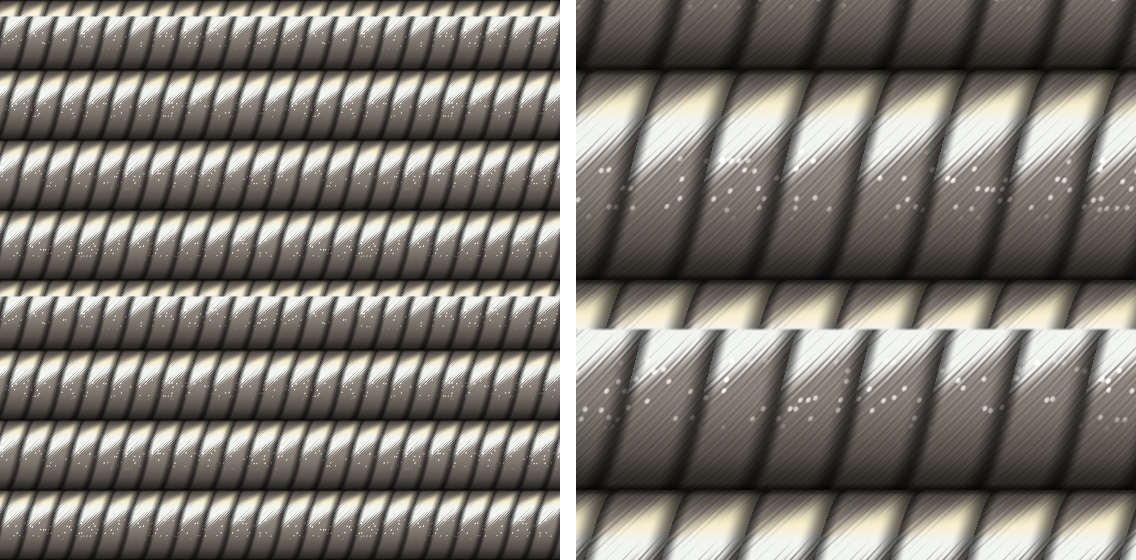
Left, the full canvas; right, a detail of the centre.
Reproduce this pattern procedurally as a three.js fragment shader.

```glsl
// Eight stacked steel ropes, each twisted from 22 glossy slanted strands.
varying vec2 vUv;

const float PI = 3.14159265;

float hash(vec2 p) {
  return fract(sin(dot(p, vec2(127.1, 311.7))) * 4375.85);
}

// Bright pits: one randomly placed dot in some cells of a fine grid.
float pits(vec2 p, vec2 seed) {
  vec2 cell = floor(p);
  vec2 key = cell + seed * vec2(17.0, 29.0);
  vec2 center = 0.3 + 0.4 * vec2(hash(key), hash(key + 5.3));
  float dot1 = 1.0 - smoothstep(0.12, 0.42, length(p - cell - center));
  return dot1 * step(0.84, hash(key + 9.1));
}

// Colour of the strands: turn counts strands along the rope, v climbs across it.
vec3 strands(float turn, float v, float row) {
  float s = fract(turn);
  vec2 id = vec2(mod(floor(turn), 11.0), row);
  float jitter = 1.6 * hash(id);

  // Fine wires, running flatter than the strand
  float q = v - 0.42 * s - 0.10 * s * s;
  float wire = 0.6 * sin(q * 108.0 + jitter)
             + 0.4 * sin(q * 173.0 + 3.0 * s + 2.0 * jitter);

  // Brownish body, darker below
  vec3 color = mix(vec3(0.27, 0.25, 0.23), vec3(0.54, 0.51, 0.475),
                   smoothstep(0.0, 0.55, v));
  color *= 1.0 + 0.11 * wire;

  // Slanted sheen, torn into streaks on its lower side
  float d = (v - 0.73 - 0.25 * (s - 0.45)) / 0.17;
  float sheen = exp(-d * d);
  float torn = 1.0 - smoothstep(0.70, 0.84, v);
  float lit = smoothstep(0.15, 0.85, sheen + wire * mix(0.08, 0.34, torn) * sqrt(sheen));
  vec3 gloss = mix(vec3(0.95, 0.96, 0.95), vec3(0.98, 0.94, 0.81),
                   smoothstep(0.74, 0.85, v));
  color = mix(color, gloss, lit);

  // Pits below the sheen
  float band = smoothstep(0.26, 0.38, v) * (1.0 - smoothstep(0.52, 0.66, v));
  color += 0.36 * band * pits(vec2(s * 9.0, v * 22.0), id);

  // Grooves between strands, with the wider shadow on the right
  float groove = smoothstep(0.0, 0.17, s) * (1.0 - smoothstep(0.72, 1.0, s));
  return color * mix(0.40, 1.0, groove);
}

void main() {
  float y = vUv.y * 8.0;
  float v = fract(y);
  float row = 3.0 - mod(floor(y), 4.0);

  // Helix of the strands, with its own phase in each rope
  float phase = 0.64;
  if (row == 1.0) phase = 0.95;
  if (row == 2.0) phase = 0.40;
  float helix = 1.1 * asin(0.97 * (2.0 * v - 1.0)) / PI;
  float turn = vUv.x * 22.0 - helix - phase + 0.61;
  vec3 color = strands(turn, v, row);

  // Every fourth rope is broken near its top by a half-strand slip
  if (row == 0.0) {
    vec3 slipped = strands(turn + 0.5, v, row);
    color = mix(color, slipped, smoothstep(0.756, 0.774, v));
  }

  // Round falloff into the dark gap between ropes
  float body = smoothstep(-0.04, 0.20, v) * (1.0 - smoothstep(0.82, 1.02, v));
  float gap = smoothstep(0.0, 0.035, min(v, 1.0 - v));
  color *= mix(0.48, 1.0, body) * mix(0.45, 1.0, gap);

  gl_FragColor = vec4(clamp(color, 0.0, 1.0), 1.0);
}
```
